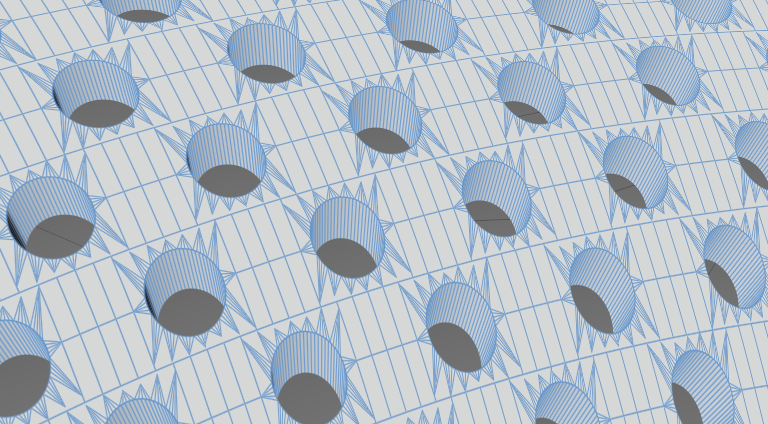
A Shadertoy shader for this pattern:

```glsl
// Wireframe view of a curved plate pierced by staggered round holes.
// The canvas is mapped to sheet coordinates (u along rows, v across rows);
// each brick cell holds one hole with a lined wall, grey floor and mesh fans.

#define PI 3.14159265
#define RADIUS 0.22        // hole radius, in hole spacings
#define ROW_PITCH 0.594    // distance between rows, in hole spacings
#define DEPTH 0.097        // apparent depth of a hole, in canvas heights
#define VANISH vec2(-0.15, -1.39)
#define SCALE 0.36         // canvas heights per hole spacing
#define LINE_HALF 0.0013   // half line width, in canvas heights
#define STRIPS 10.0        // mesh strips per hole spacing
#define WALL_SEGMENTS 64.0
#define PLATE vec3(0.84, 0.845, 0.845)
#define WIRE vec3(0.37, 0.57, 0.79)
#define FLOOR vec3(0.44)

float hash(vec2 p) {
    return fract(sin(dot(p, vec2(12.9898, 78.233))) * 43758.5453);
}

// Canvas position to curved sheet coordinates
vec2 sheet(vec2 q) {
    float x = q.x;
    float s = 0.218 + 0.22 * x - 0.093 * x * x - q.y;
    float b = 0.23 - 0.06 * x + 0.012 * x * x;
    float v = 2.0 * s / (b + sqrt(max(b * b + 0.086 * s, 0.0001)));
    return vec2(1.99 - 0.255 * v + 2.785 * x + 0.315 * x * x, v);
}

// Coverage of a line at distance d, in canvas heights
float stroke(float d, float halfWidth) {
    return clamp((halfWidth - d) * iResolution.y + 0.5, 0.0, 1.0);
}

float segment(vec2 p, vec2 a, vec2 b) {
    vec2 pa = p - a, ba = b - a;
    return length(pa - ba * clamp(dot(pa, ba) / dot(ba, ba), 0.0, 1.0));
}

// Distance to the triangle fans joining the rim to the mesh vertices
float fans(vec2 p, vec2 id) {
    vec2 key = id + step(0.0, p) * vec2(3.1, 7.3);
    p = abs(p);
    float d = 1.0;
    for (int i = 0; i < 5; i++) {
        float k = float(i);
        float rise = 0.5 * ROW_PITCH * (0.88 + 0.12 * hash(key + k));
        vec2 apex = vec2(min(4.0 - k, 3.0) / STRIPS, i == 0 ? 0.0 : rise);
        for (int j = -2; j <= 2; j++) {
            float a = k * PI / 8.0 + float(j) * PI / 32.0;
            d = min(d, segment(p, apex, RADIUS * vec2(cos(a), sin(a))));
        }
    }
    return d;
}

// Plate surface with its mesh; p is relative to the hole centre
vec3 plate(vec2 p, vec2 uv, vec2 id) {
    float box = 3.0 / STRIPS;
    float strip = abs(fract(uv.x * STRIPS + 0.5) - 0.5) / STRIPS;
    float row = abs(fract(uv.y * 2.0 + 0.5) - 0.5) * 0.5 * ROW_PITCH;
    float border = 0.5 * ROW_PITCH - abs(p.y);
    bool nearHole = abs(p.x) < box;
    float mesh = nearHole ? min(border, box - abs(p.x)) : min(strip, row);
    float ink = 0.8 * stroke(mesh * SCALE, LINE_HALF);
    ink = max(ink, 0.85 * stroke(fans(p, id) * SCALE, LINE_HALF * 0.8));
    return mix(PLATE, WIRE, ink);
}

// Inner wall; d0 and d1 are the local positions at rim and floor depth
vec3 wall(vec2 d0, vec2 d1, float x) {
    vec2 e = d1 - d0;
    float a = dot(e, e), b = dot(d0, e);
    float c = dot(d0, d0) - RADIUS * RADIUS;
    float t = (-b + sqrt(max(b * b - a * c, 0.0))) / a;
    vec2 n = normalize(d0 + t * e);
    float seg = fract(atan(n.y, n.x) / (2.0 * PI) * WALL_SEGMENTS);
    float arc = abs(seg - 0.5) * 2.0 * PI * RADIUS / WALL_SEGMENTS;
    float facing = abs(dot(n, normalize(e)));
    float ink = stroke(arc * facing * SCALE, LINE_HALF);
    float shadow = smoothstep(0.78, 0.95, -n.x) * smoothstep(-0.05, -0.4, x);
    vec3 base = vec3(0.76, 0.78, 0.80) * (0.94 + 0.1 * n.x);
    vec3 wire = mix(WIRE * 1.03, vec3(0.04, 0.06, 0.1), shadow);
    return mix(base * (1.0 - 0.45 * shadow), wire, 0.85 * ink);
}

void mainImage(out vec4 fragColor, in vec2 fragCoord) {
    vec2 q = (fragCoord - 0.5 * iResolution.xy) / iResolution.y;
    vec2 uv = sheet(q);

    // Staggered cell and position relative to its hole
    float row = floor(uv.y + 0.5);
    float shift = 0.5 * mod(row, 2.0);
    vec2 id = vec2(floor(uv.x - shift + 0.5) + shift, row);
    vec2 metric = vec2(1.0, ROW_PITCH);
    vec2 d0 = (uv - id) * metric;
    vec2 drop = DEPTH * normalize(VANISH - q);
    vec2 d1 = (sheet(q - drop) - id) * metric;

    // Floor with an occasional seam, then wall, plate and rim
    float rim = (length(d0) - RADIUS) * SCALE;
    float base = (length(d1) - RADIUS) * SCALE;
    float tilt = hash(id) * 2.0 - 1.0;
    float seam = abs(d1.y + 0.1 + tilt * d1.x) * SCALE;
    float seamInk = step(0.45, hash(id + 5.0)) * stroke(seam, LINE_HALF * 0.6);
    vec3 ground = FLOOR * (1.0 + 0.25 * d1.y) * (1.0 - 0.3 * seamInk);
    vec3 hole = mix(wall(d0, d1, q.x), ground, stroke(base, 0.0));
    vec3 col = mix(plate(d0, uv, id), hole, stroke(rim, 0.0));
    float rimInk = stroke(abs(rim), LINE_HALF) * mix(0.85, 0.5, stroke(base, 0.0));
    fragColor = vec4(mix(col, WIRE, rimInk), 1.0);
}
```
